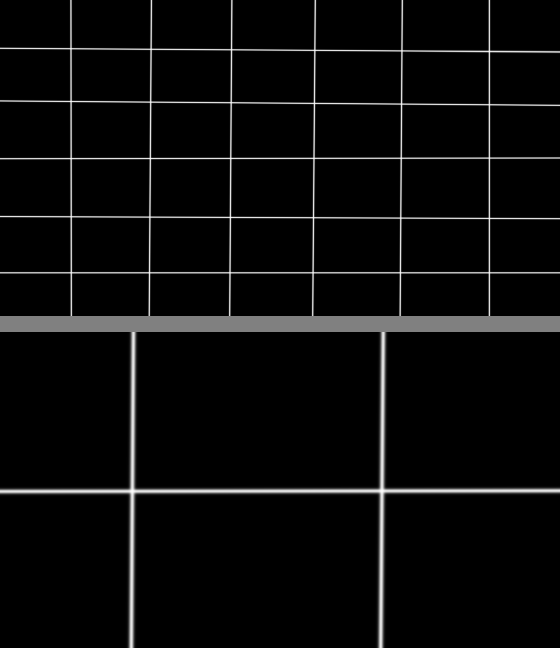
Top, the full canvas; bottom, a detail of the centre.
Write a Shadertoy shader that draws this pattern.

```glsl
// Ends of each upright, as x at the bottom and top edge, in canvas heights
const vec2 uprights[6] = vec2[6](
    vec2(0.2257, 0.2245), vec2(0.4722, 0.4792), vec2(0.7269, 0.7338),
    vec2(0.9896, 0.9977), vec2(1.2662, 1.2731), vec2(1.5486, 1.5486));

// Ends of each crossbar, as y at the left and right edge
const vec2 crossbars[5] = vec2[5](
    vec2(0.1366, 0.1366), vec2(0.3148, 0.3079), vec2(0.4977, 0.5),
    vec2(0.6806, 0.6667), vec2(0.8472, 0.8356));

// Soft line profile, never narrower than the pixel grid can show
float softLine(float dist, float width) {
    float w = max(width, 0.6 / iResolution.y);
    return 0.9 * exp(-dist * dist / (w * w));
}

// Screen blend keeps the crossings slightly brighter
float screenBlend(float a, float b) {
    return 1.0 - (1.0 - a) * (1.0 - b);
}

void mainImage(out vec4 fragColor, in vec2 fragCoord) {
    vec2 p = fragCoord / iResolution.y;
    float across = fragCoord.x / iResolution.x;
    float light = 0.0;

    for (int i = 0; i < 6; i++) {
        float x = mix(uprights[i].x, uprights[i].y, p.y);
        light = screenBlend(light, softLine(p.x - x, 0.0026));
    }

    for (int i = 0; i < 5; i++) {
        float y = mix(crossbars[i].x, crossbars[i].y, across);
        // The top bar thickens toward its right end
        float swell = i == 4 ? 0.0005 * smoothstep(0.7, 0.9, across) : 0.0;
        light = screenBlend(light, softLine(p.y - y, 0.0024 + swell));
    }

    fragColor = vec4(vec3(light), 1.0);
}
```
